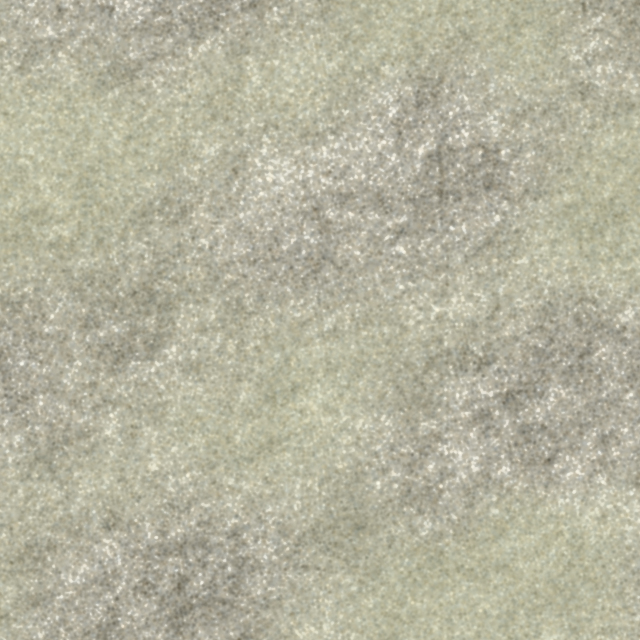
A WebGL 1 fragment shader for this texture:

```glsl
precision highp float;
uniform vec2 u_resolution;

vec3 hash3(vec2 cell) {
  vec3 h = fract(cell.xyx * vec3(0.1031, 0.1030, 0.0973));
  h += dot(h, h.yxz + 33.33);
  return fract((h.xxy + h.yzz) * h.zyx);
}

// Cellular noise: soft round grains of random sign, one per cell
float grains(vec2 p) {
  vec2 cell = floor(p);
  float sum = 0.0;
  for (int y = -1; y <= 1; y++) {
    for (int x = -1; x <= 1; x++) {
      vec2 id = cell + vec2(x, y);
      vec3 h = hash3(id + 17.0);
      vec2 d = id + h.xy - p;
      float falloff = max(0.0, 1.0 - dot(d, d));
      sum += (2.0 * h.z - 1.0) * falloff * falloff;
    }
  }
  return sum;
}

void main() {
  vec2 uv = gl_FragCoord.xy / min(u_resolution.x, u_resolution.y);

  // Broad drifts between smooth cream and rough grey stone
  float drift = cos(6.2832 * (2.0 * uv.y - uv.x - 0.85))
              + cos(6.2832 * (uv.x + uv.y - 0.3));
  drift += 0.8 * grains(uv * 5.0 + 3.0) + 0.5 * grains(uv * 11.0 + 40.0);
  float rough = smoothstep(-1.6, 1.8, drift);

  // Rising diagonal ridges, bent a little
  vec2 bent = uv + 0.012 * sin(uv.yx * 23.0 + 2.0 * sin(uv * 9.0));
  vec2 along = vec2(dot(bent, vec2(0.82, 0.57)), dot(bent, vec2(-0.57, 0.82)));
  along = along * vec2(0.62, 1.0) + 2.0;
  float ridges = 0.030 * grains(along * 15.0)
               + 0.032 * grains(along * 33.0 + 5.0)
               + 0.038 * grains(along * 68.0 + 9.0);

  // Fine crystals with scattered pale flecks
  float fine = grains(uv * 225.0);
  float medium = grains(uv * 125.0 + 60.0);
  float crystals = 0.072 * fine + 0.052 * medium;
  float flecks = smoothstep(0.55, 1.3, fine + 0.5 * medium + 8.0 * ridges);

  vec3 cream = vec3(0.733, 0.732, 0.632);
  vec3 grey = vec3(0.680, 0.667, 0.608);
  vec3 color = mix(cream, grey, rough);
  color += ridges * mix(0.65, 1.35, rough) + crystals * mix(0.8, 1.2, rough);
  color += flecks * mix(0.015, 0.07, rough) * vec3(1.0, 1.0, 1.1);

  // Faint warm and cool tint from grain to grain
  color += 0.016 * grains(uv * 150.0 + 90.0) * vec3(0.7, 0.0, -1.0);
  gl_FragColor = vec4(clamp(color, 0.0, 1.0), 1.0);
}
```
